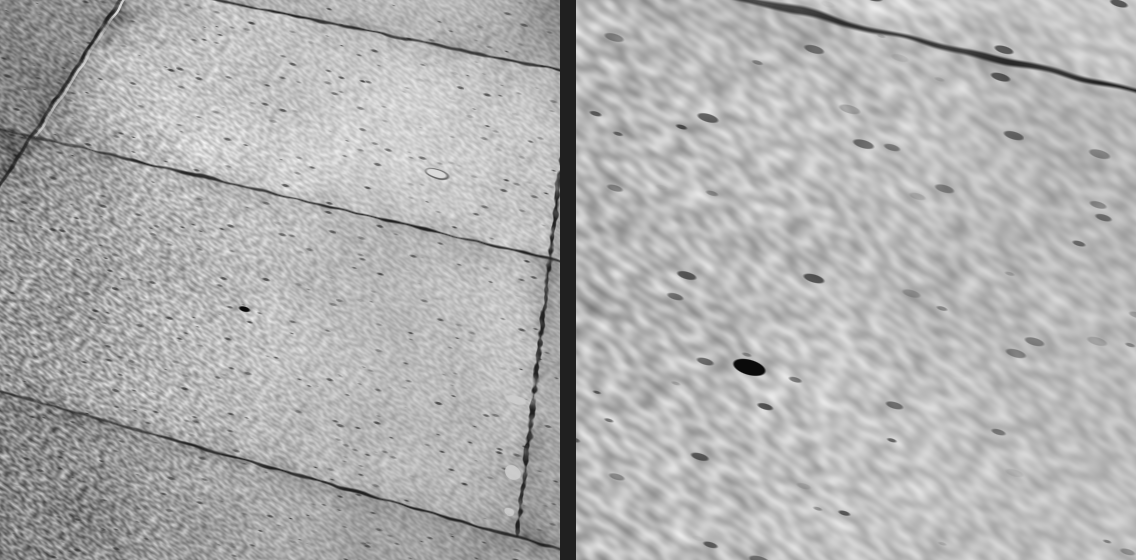
Left, the full canvas; right, a detail of the centre.
A WebGL 1 fragment shader for this texture:

```glsl
precision highp float;
uniform vec2 u_resolution;

#define SLAB_TONE 0.745
#define JOINT_TONE 0.13
#define FLAKE_TONE 0.86
#define ROW_JOINT_WIDTH 0.0021
#define COLUMN_JOINT_WIDTH 0.0034
#define GRIME_REACH 0.026
#define GRIME_DEPTH 0.13
#define GRAIN_FINE 0.13
#define GRAIN_COARSE 0.36
#define PIT_SHARE 0.34
#define PIT_SIZE vec2(0.0042, 0.0017)

float hash(vec2 p) {
  vec3 q = fract(vec3(p.xyx) * 0.1031);
  q += dot(q, q.yzx + 33.33);
  return fract((q.x + q.y) * q.z);
}

float gradDot(vec2 cell, vec2 f) {
  float a = 6.2832 * hash(cell);
  return dot(vec2(cos(a), sin(a)), f);
}

// Gradient noise, roughly -0.6 to 0.6
float noise(vec2 p) {
  vec2 i = floor(p), f = p - i, e = vec2(0.0, 1.0);
  vec2 w = f * f * f * (f * (f * 6.0 - 15.0) + 10.0);
  return mix(mix(gradDot(i, f), gradDot(i + e.yx, f - e.yx), w.x),
             mix(gradDot(i + e.xy, f - e.xy), gradDot(i + e.yy, f - e.yy), w.x), w.y);
}

float fbm(vec2 p) {
  float sum = 0.0, amp = 1.0;
  for (int i = 0; i < 4; i++) {
    sum += amp * noise(p);
    p = p * 2.03 + 17.0;
    amp *= 0.55;
  }
  return sum;
}

// Paving grid in perspective: x is the column, y the row, joints at integers
vec2 slabGrid(vec2 p) {
  float d = 0.2828 - (3.13 - p.y) / (p.x + 10.0);
  float c = (1.225 - p.x) / (2.56 - p.y);
  return vec2((0.648 - c) / 0.528, d / (0.0587 - 0.255 * d));
}

float band(float d, float halfWidth, float soft) {
  return 1.0 - smoothstep(halfWidth - soft, halfWidth + soft, abs(d));
}

float ellipse(vec2 p, vec2 center, vec2 radius, float soft) {
  p -= center;
  p.y += 0.22 * p.x;
  return band((length(p / radius) - 1.0) * radius.y + 1.0, 1.0, soft);
}

// Sparse dark pits, stretched along the rows
float pits(vec2 p, float soft) {
  float mask = 0.0;
  p.y += 0.24 * p.x;
  for (int i = 0; i < 3; i++) {
    float freq = 13.0 + 11.0 * float(i);
    vec2 cell = floor(p * freq), seed = cell + 61.0 * float(i);
    vec2 jitter = 0.2 + 0.6 * vec2(hash(seed + 3.1), hash(seed + 8.7));
    vec2 radius = PIT_SIZE * (0.45 + hash(seed + 5.3));
    float d = (length((p - (cell + jitter) / freq) / radius) - 1.0) * radius.y;
    float depth = step(1.0 - PIT_SHARE, hash(seed)) * hash(seed + 1.9);
    mask = max(mask, depth * (1.0 - smoothstep(-soft, soft, d)));
  }
  return mask;
}

void main() {
  vec2 p = gl_FragCoord.xy / u_resolution;
  float soft = 0.8 / min(u_resolution.x, u_resolution.y);

  // Slab indices and signed distances to the nearest joints
  vec2 w = p + 0.0035 * vec2(noise(p * 38.0), noise(p * 24.0 + 9.0));
  vec2 grid = slabGrid(w), slab = floor(grid), joint = floor(grid + 0.5);
  vec2 rate = vec2(slabGrid(w + vec2(0.001, 0.0)).x, slabGrid(w + vec2(0.0, 0.001)).y) - grid;
  vec2 dist = (grid - joint) * 0.001 / rate;
  float hasColumn = step(0.0, slab.y);
  float leftJoint = hasColumn * (1.0 - step(0.5, joint.x));

  // Slab tone and broad shading
  float left = 1.0 - smoothstep(0.0, 0.42, p.x);
  float tone = SLAB_TONE + 0.05 - 0.055 * abs(slab.y - 1.0);
  tone -= hasColumn * (0.12 * step(slab.x, -1.0) + 0.07 * step(1.0, slab.x));
  tone -= 0.14 * left + 0.05 * (1.0 - smoothstep(0.0, 0.35, p.y));
  vec2 corner = p - vec2(1.02, 1.0);
  tone -= 0.2 * exp(-70.0 * dot(corner, corner));
  tone += 0.07 * fbm(p * 5.0);

  // Grime beside the joints, with a heavier stain at the left one
  float blotch = clamp(0.6 + fbm(p * 14.0), 0.0, 1.5);
  tone -= GRIME_DEPTH * blotch * exp(-abs(dist.y) / GRIME_REACH);
  tone -= 0.8 * GRIME_DEPTH * hasColumn * blotch * exp(-abs(dist.x) / GRIME_REACH);
  float stain = leftJoint * step(0.0, dist.x) * smoothstep(0.7, 1.0, p.y);
  tone -= 0.28 * stain * blotch * exp(-dist.x / 0.045);

  // Diagonal grain, coarser toward the lower left
  vec2 g = vec2(0.82 * p.x - 0.57 * p.y, 0.57 * p.x + 0.82 * p.y);
  float rough = (1.0 - smoothstep(0.0, 0.75, p.x)) * (1.0 - 0.5 * smoothstep(0.5, 0.95, p.y));
  float grain = noise(g * vec2(85.0, 185.0)) + 0.45 * noise(g * 68.0 + 31.0);
  tone += mix(GRAIN_FINE, GRAIN_COARSE, rough) * grain;
  tone = mix(tone, 0.2, 0.85 * pits(p, soft));

  // Worn pale edge, then the dark joints
  float edge = leftJoint * step(1.0, slab.y) * band(dist.x - 0.008, 0.0025, 0.0015);
  tone = mix(tone, 0.85, edge * clamp(0.7 + noise(p * 30.0), 0.0, 1.0));
  float rowWidth = ROW_JOINT_WIDTH * (1.0 + 1.1 * noise(p * 27.0));
  float rowDepth = 0.65 + 0.25 * smoothstep(0.1, 0.4, p.x) + 0.4 * noise(p * 19.0);
  tone = mix(tone, JOINT_TONE, band(dist.y, rowWidth, soft + 0.0008) * clamp(rowDepth, 0.0, 1.0));
  float ragged = COLUMN_JOINT_WIDTH * (1.0 + 1.7 * noise(p * 75.0) * joint.x);
  float columnDepth = clamp(0.85 + 0.6 * noise(p * 55.0), 0.0, 1.0);
  tone = mix(tone, JOINT_TONE, hasColumn * band(dist.x, ragged, soft + 0.001) * columnDepth);

  // Pale flakes by the right joint, one on the upper slab, and a dark pebble
  for (int i = 0; i < 3; i++) {
    float n = float(i);
    vec2 center = vec2(0.922 - 0.006 * n, 0.286 - 0.16 * n + 0.03 * n * n);
    vec2 radius = vec2(0.018 - 0.005 * n, 0.007 + 0.006 * n * (2.0 - n));
    tone = mix(tone, FLAKE_TONE - 0.05, 0.9 * ellipse(w, center, radius, soft));
  }
  vec2 flake = vec2(0.781, 0.690);
  tone = mix(tone, 0.4, ellipse(w, flake, vec2(0.021, 0.0095), soft));
  tone = mix(tone, FLAKE_TONE, ellipse(w, flake + vec2(-0.001, 0.001), vec2(0.018, 0.007), soft));
  tone = mix(tone, 0.04, ellipse(p, vec2(0.4365, 0.448), vec2(0.0095, 0.0046), soft));

  gl_FragColor = vec4(vec3(clamp(tone, 0.0, 1.0)), 1.0);
}
```
